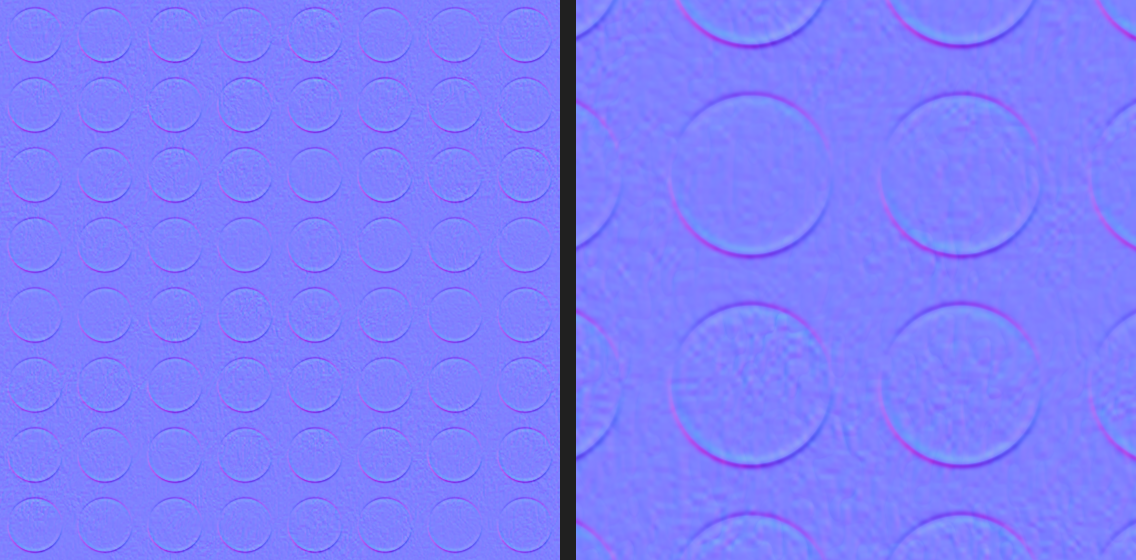
Left, the full canvas; right, a detail of the centre.
Write a WebGL 1 fragment shader that draws this texture map.

```glsl
precision highp float;
// Tangent-space normal map of a studded rubber sheet: an 8 by 8 grid of discs,
// each rimmed by a fine crease that turns from groove to ridge around the disc.
// Leathery grain with sharp upright wrinkles is the slope of wrapping noise.
uniform vec2 u_resolution;

const float REPEATS = 8.0;
const float DISC_RADIUS = 0.375;    // in grid cells
const float CREASE_OUTER = 0.0135;  // steep side, in grid cells
const float CREASE_INNER = 0.02;    // gentle side
const float INNER_GAIN = 0.42;
const float CREASE_SLOPE = 0.5;
const float GRAIN_STEP = 0.0016;    // slope sampling distance, in canvas units

float hash(vec2 p) {
  vec3 q = fract(vec3(p.xyx) * 0.1031);
  q += dot(q, q.yzx + 33.33);
  return fract((q.x + q.y) * q.z);
}

// Value noise on a lattice of whole size, wrapping over the unit square.
float wrapNoise(vec2 uv, vec2 size, float seed) {
  vec2 p = uv * size;
  vec2 cell = floor(p);
  vec2 f = fract(p);
  vec2 a = mod(cell, size) + seed;
  vec2 b = mod(cell + 1.0, size) + seed;
  f = f * f * (3.0 - 2.0 * f);
  return mix(mix(hash(a), hash(vec2(b.x, a.y)), f.x),
             mix(hash(vec2(a.x, b.y)), hash(b), f.x), f.y);
}

// Noise folded at its middle, leaving sharp crests.
float ridgeNoise(vec2 uv, vec2 size, float seed) {
  return 1.0 - abs(2.0 * wrapNoise(uv, size, seed) - 1.0);
}

// Fine pores, upright streaks and sharp wrinkles.
float grainHeight(vec2 uv) {
  vec2 bend = vec2(wrapNoise(uv, vec2(24.0), 5.0),
                   wrapNoise(uv, vec2(24.0), 71.0)) - 0.5;
  vec2 p = uv + 0.008 * bend;
  return 0.36 * wrapNoise(p, vec2(256.0, 232.0), 13.0)
       + 0.32 * wrapNoise(p, vec2(220.0, 84.0), 37.0)
       + 0.25 * ridgeNoise(p, vec2(144.0, 80.0), 59.0)
       + 0.20 * ridgeNoise(p, vec2(96.0, 72.0), 83.0);
}

vec2 grainSlope(vec2 uv) {
  float here = grainHeight(uv);
  return vec2(grainHeight(uv + vec2(GRAIN_STEP, 0.0)) - here,
              grainHeight(uv + vec2(0.0, GRAIN_STEP)) - here);
}

// Worn patches, where the grain fades or stands out.
float grainPatches(vec2 uv) {
  float broad = wrapNoise(uv, vec2(7.0), 17.0);
  float small = wrapNoise(uv, vec2(29.0), 43.0);
  return mix(0.55, 1.3, smoothstep(0.2, 0.85, 0.5 * broad + 0.5 * small));
}

// Slope across a crease: opposite peaks either side of its centre line.
float creaseProfile(float edge, float pixel) {
  float outside = step(0.0, edge);
  float width = mix(CREASE_INNER, CREASE_OUTER, outside);
  float t = edge / max(width, 0.6 * pixel);
  return mix(INNER_GAIN, 1.0, outside) * t * exp(0.5 - 0.5 * t * t);
}

// Positive where the rim is a groove, negative where it is a ridge.
float creaseStrength(vec2 radial) {
  return dot(radial, vec2(0.14, 0.99)) - 0.18;
}

vec2 discSlope(vec2 local, float pixel) {
  float r = length(local);
  vec2 radial = local / max(r, 0.001);
  float slope = creaseStrength(radial) * creaseProfile(r - DISC_RADIUS, pixel);
  return CREASE_SLOPE * slope * vec2(radial.x, -radial.y);
}

void main() {
  vec2 uv = gl_FragCoord.xy / u_resolution;
  vec2 grid = uv * REPEATS;
  vec2 local = fract(grid) - 0.5;
  float variation = hash(floor(grid) + 101.0);
  float pixel = REPEATS / min(u_resolution.x, u_resolution.y);

  // Grain is a little rougher in the upper half of each disc.
  float inside = 1.0 - smoothstep(DISC_RADIUS - 0.03, DISC_RADIUS, length(local));
  float upper = inside * smoothstep(-0.1, 0.35, local.y);
  float roughness = grainPatches(uv) * (1.0 + upper * mix(0.1, 0.5, variation));

  vec2 tilt = vec2(0.0, 0.004 + 0.022 * upper);
  tilt += grainSlope(uv) * vec2(0.42, 0.62) * roughness;
  tilt += discSlope(local, pixel) * mix(0.9, 1.1, variation);

  vec3 normal = vec3(tilt, sqrt(max(0.0, 1.0 - dot(tilt, tilt))));
  gl_FragColor = vec4(0.5 + 0.5 * normal, 1.0);
}
```
